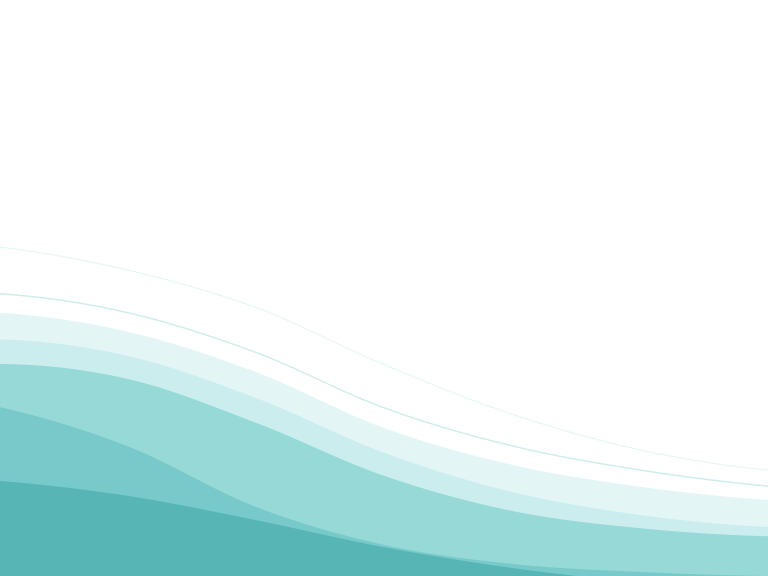
Give the GLSL for this background, as a Shadertoy shader.

```glsl
// Layered teal hills sweeping down to the right under two fine contour lines on white.

const int KNOTS = 7;

const vec3 WHITE      = vec3(1.0);
const vec3 FAINT_LINE = vec3(0.90, 0.97, 0.965);
const vec3 MINT_LINE  = vec3(0.80, 0.93, 0.92);
const vec3 ICE        = vec3(0.89, 0.96, 0.96);
const vec3 MIST       = vec3(0.80, 0.93, 0.935);
const vec3 AQUA       = vec3(0.59, 0.85, 0.84);
const vec3 TEAL       = vec3(0.47, 0.79, 0.79);
const vec3 DEEP_TEAL  = vec3(0.34, 0.71, 0.71);

// Catmull-Rom curve through evenly spaced heights, x from 0 to 1
float curveHeight(float x, float h[KNOTS]) {
    float s = clamp(x, 0.0, 1.0) * float(KNOTS - 1);
    int i = min(int(s), KNOTS - 2);
    float t = s - float(i);
    float b = h[i];
    float c = h[i + 1];
    // Quadratic extrapolation supplies the neighbours beyond each end
    float a = i > 0 ? h[i - 1] : 3.0 * (b - c) + h[2];
    float d = i < KNOTS - 2 ? h[i + 2] : 3.0 * (c - b) + h[KNOTS - 3];
    return b + 0.5 * t * (c - a + t * (2.0 * a - 5.0 * b + 4.0 * c - d
             + t * (3.0 * (b - c) + d - a)));
}

// Smooth coverage of the area below a height
float fillBelow(float y, float height, float pixel) {
    return clamp((height - y) / pixel + 0.5, 0.0, 1.0);
}

// Smooth coverage of a thin stroke centred on a height
float stroke(float y, float height, float width, float pixel) {
    return fillBelow(y, height + 0.5 * width, pixel)
         - fillBelow(y, height - 0.5 * width, pixel);
}

void mainImage(out vec4 fragColor, in vec2 fragCoord) {
    vec2 uv = fragCoord / iResolution.xy;
    float pixel = 1.0 / iResolution.y;
    vec3 color = WHITE;

    // Fine contour lines
    float upperLine = curveHeight(uv.x, float[KNOTS](0.571, 0.531, 0.466, 0.367, 0.281, 0.219, 0.184));
    float lowerLine = curveHeight(uv.x, float[KNOTS](0.490, 0.457, 0.388, 0.292, 0.226, 0.184, 0.156));
    color = mix(color, FAINT_LINE, stroke(uv.y, upperLine, 0.0022, pixel));
    color = mix(color, MINT_LINE, stroke(uv.y, lowerLine, 0.0026, pixel));

    // Pale outer bands
    float iceEdge  = curveHeight(uv.x, float[KNOTS](0.457, 0.424, 0.354, 0.257, 0.193, 0.155, 0.132));
    float mistEdge = curveHeight(uv.x, float[KNOTS](0.411, 0.382, 0.309, 0.214, 0.146, 0.106, 0.085));
    color = mix(color, ICE, fillBelow(uv.y, iceEdge, pixel));
    color = mix(color, MIST, fillBelow(uv.y, mistEdge, pixel));

    // Saturated hills, back to front
    float aquaEdge = curveHeight(uv.x, float[KNOTS](0.368, 0.342, 0.266, 0.174, 0.113, 0.083, 0.069));
    float tealEdge = curveHeight(uv.x, float[KNOTS](0.293, 0.225, 0.120, 0.054, 0.021, 0.007, 0.0));
    float deepEdge = curveHeight(uv.x, float[KNOTS](0.165, 0.139, 0.097, 0.050, 0.014, -0.012, -0.035));
    color = mix(color, AQUA, fillBelow(uv.y, aquaEdge, pixel));
    color = mix(color, TEAL, fillBelow(uv.y, tealEdge, pixel));
    color = mix(color, DEEP_TEAL, fillBelow(uv.y, deepEdge, pixel));

    fragColor = vec4(color, 1.0);
}
```
